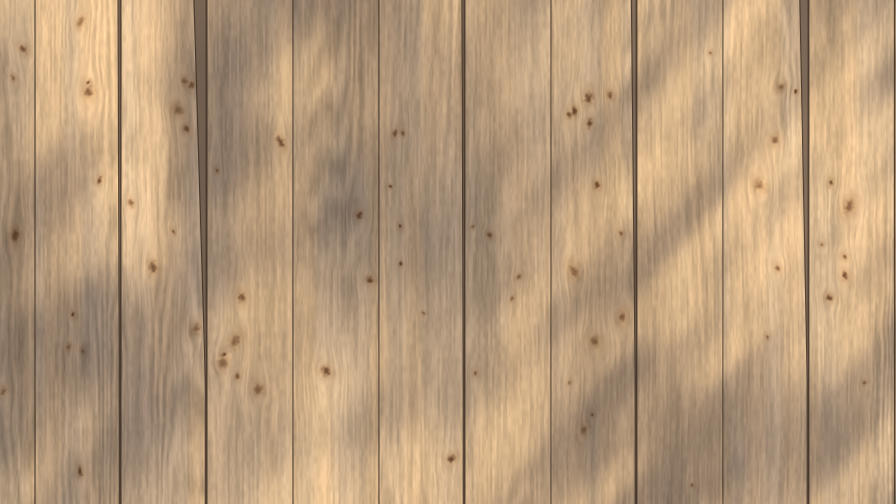
This texture is drawn by a Shadertoy shader. Its source:

```glsl
const float PITCH = 0.1706;        // plank spacing, in canvas heights
const float FIRST_SEAM = 0.0705;
const float SEAM_BOTTOM = 0.0055;  // widest a seam gets at its foot
const int SEAMS = 11;
const float SEAM_TOP[SEAMS] = float[SEAMS](0.0021, 0.0080, 0.028, 0.0021, 0.0021,
    0.0080, 0.0019, 0.013, 0.0019, 0.020, 0.003);
const int MAX_KNOTS = 15;
const float FIBRE_DEPTH = 0.26;
const float STREAK_DEPTH = 0.15;
const float RING_DEPTH = 0.06;
const vec2 SHADOW_DIR = vec2(0.66, 0.75);
const vec3 SUNLIT = vec3(0.925, 0.77, 0.58);
const vec3 SHADED = vec3(0.575, 0.49, 0.41);
const vec3 WEATHERED = vec3(0.96, 0.98, 1.02);
const vec3 KNOT_CORE = vec3(0.33, 0.21, 0.13);
const vec3 KNOT_HALO = vec3(0.83, 0.74, 0.64);
const vec3 SEAM_DARK = vec3(0.29, 0.23, 0.18);
const vec3 SEAM_BACK = vec3(0.49, 0.41, 0.34);

float hash(vec2 p) {
    vec3 q = fract(p.xyx * vec3(0.1031, 0.1030, 0.0973));
    q += dot(q, q.yzx + 33.33);
    return fract((q.x + q.y) * q.z);
}

float noise(vec2 p) {
    vec2 i = floor(p), f = fract(p);
    f = f * f * f * (f * (f * 6.0 - 15.0) + 10.0);
    return mix(mix(hash(i), hash(i + vec2(1, 0)), f.x),
               mix(hash(i + vec2(0, 1)), hash(i + vec2(1, 1)), f.x), f.y);
}

float softSpot(vec2 p, vec2 center, vec2 size) {
    vec2 d = (p - center) / size;
    return exp(-dot(d, d));
}

// Soft light through leaves: round patches at left, slanted streaks at right
float sunlight(vec2 p) {
    vec2 slanted = vec2(dot(p, SHADOW_DIR), dot(p, vec2(-SHADOW_DIR.y, SHADOW_DIR.x))) + 5.0;
    float patches = noise(p * vec2(6.5, 3.2) + 7.3) * 0.5
                  + noise(slanted * vec2(5.0, 9.0) + 21.0) * 0.5;
    float streaks = noise(slanted * vec2(3.2, 8.0) + 40.0) * 0.55
                  + noise(slanted * vec2(6.0, 17.0) + 63.0) * 0.45;
    float light = mix(patches, streaks, smoothstep(0.8, 1.3, p.x));
    light = 0.47 + 0.72 * (light - 0.5);
    light += 0.30 * softSpot(p, vec2(0.16, 0.85), vec2(0.14, 0.35));
    light += 0.28 * softSpot(p, vec2(0.70, 0.12), vec2(0.20, 0.24));
    light += 0.20 * softSpot(p, vec2(1.60, 0.72), vec2(0.22, 0.40));
    light -= 0.20 * softSpot(p, vec2(0.62, 0.78), vec2(0.24, 0.36));
    light -= 0.18 * softSpot(p, vec2(0.05, 0.32), vec2(0.14, 0.24));
    light -= 0.20 * softSpot(p, vec2(1.42, 0.16), vec2(0.24, 0.22));
    return smoothstep(0.08, 0.84, light);
}

// x: dark core, y: soft halo, z: sideways bend of the grain
vec3 knots(vec2 p, float id) {
    vec3 sum = vec3(0.0);
    float density = mix(0.28, 0.85, pow(hash(vec2(id + 31.0, 5.0)), 1.5));
    float clusterY = hash(vec2(id + 47.0, 9.0));
    for (int k = 0; k < MAX_KNOTS; k++) {
        vec2 key = vec2(id + 60.0, float(k) * 3.7 + 1.0);
        if (hash(key + 0.5) > density) continue;
        float y = hash(key + 17.0);
        y = mix(y, clusterY, 0.45 * hash(key + 83.0));
        float x = FIRST_SEAM + (id + mix(0.08, 0.90, hash(key + 29.0))) * PITCH;
        float radius = mix(0.0035, 0.0095, pow(hash(key + 41.0), 2.0));
        vec2 d = (p - vec2(x, y)) / radius;
        d.x += 0.7 * d.y * (hash(key + 53.0) - 0.5);
        d.y *= mix(0.6, 1.0, hash(key + 67.0));
        float r = length(d) + 0.6 * (noise(p * 190.0 + key) - 0.5);
        sum.x = max(sum.x, (1.0 - smoothstep(0.1, 1.25, r)) * mix(0.45, 1.0, hash(key + 71.0)));
        sum.y = max(sum.y, exp(-0.35 * r * r));
        sum.z += d.x * radius * exp(-0.12 * dot(d * vec2(1.0, 0.5), d));
    }
    return sum;
}

// Brightness factor of fibres, long tonal streaks and growth rings
float grain(vec2 p, float id) {
    vec2 seed = vec2(id * 13.7 + 50.0, id * 5.3 + 90.0);
    p.x += 0.010 * (noise(p * vec2(6.0, 2.5) + seed) - 0.5);
    float fibres = 0.50 * noise(p * vec2(250.0, 14.0) + seed)
                 + 0.20 * noise(p * vec2(120.0, 5.0) + seed)
                 + 0.30 * noise(p * vec2(280.0, 70.0) + seed);
    float streaks = 0.6 * noise(p * vec2(24.0, 1.3) + seed + 30.0)
                  + 0.4 * noise(p * vec2(55.0, 2.2) + seed + 55.0);
    float phase = 60.0 * noise(p * vec2(12.0, 0.9) + seed) + 3.0 * noise(p * vec2(45.0, 14.0));
    float rings = sin(phase) * (1.0 - smoothstep(1.5, 3.2, fwidth(phase)));
    float figure = smoothstep(0.4, 0.7, noise(p * vec2(14.0, 1.6) + seed + 70.0));
    return 1.0 + FIBRE_DEPTH * (fibres - 0.5) + STREAK_DEPTH * (streaks - 0.5)
         - RING_DEPTH * figure * (0.4 + rings);
}

void mainImage(out vec4 fragColor, in vec2 fragCoord) {
    float pixel = 1.0 / iResolution.y;
    vec2 p = fragCoord * pixel;
    float u = (p.x - FIRST_SEAM) / PITCH;
    float id = floor(u);
    float light = sunlight(p);

    // Plank wood
    vec3 knot = knots(p, id);
    vec3 color = mix(SHADED, SUNLIT, light);
    color *= grain(p - vec2(knot.z * 0.7, 0.0), id);
    color *= 0.965 + 0.07 * hash(vec2(id + 11.0, 3.0));
    float wear = noise(vec2(p.x * 28.0 + id * 9.0 + 40.0, p.y * 2.2));
    color *= mix(vec3(1.0), WEATHERED, smoothstep(0.35, 0.85, wear));
    color *= mix(vec3(1.0), KNOT_HALO, 0.6 * knot.y);
    color = mix(color, KNOT_CORE * (0.85 + 0.4 * light), 0.85 * knot.x);

    // Seams: straight right side, left side tapering downwards
    float nearest = floor(u + 0.5);
    float x = (u - nearest) * PITCH;
    float top = SEAM_TOP[clamp(int(nearest), 0, SEAMS - 1)];
    float width = mix(min(top, SEAM_BOTTOM), top, clamp((p.y - 0.25) / 0.75, 0.0, 1.0));
    float overlap = min(x + 0.5 * pixel, 0.0) - max(x - 0.5 * pixel, -width);
    float cover = clamp(overlap / pixel, 0.0, 1.0);
    float edge = min(-x, 1.6 * (x + width));
    vec3 seam = mix(SEAM_DARK, SEAM_BACK, smoothstep(0.001, 0.006, edge));
    seam *= 0.88 + 0.2 * light;
    color = mix(color, seam, cover);

    fragColor = vec4(clamp(color, 0.0, 1.0), 1.0);
}
```
